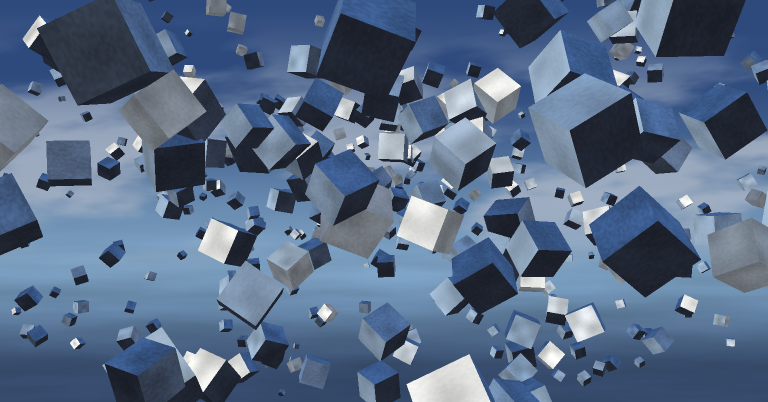
A WebGL 2 fragment shader for this background:

```glsl
#version 300 es
precision highp float;
uniform vec2 u_resolution;
out vec4 outColor;

const int CUBE_COUNT = 470;
const float FOCAL = 1.6;
const float HALF_MIN = 0.011;
const float HALF_MAX = 0.080;
const float SIZE_BIAS = 5.5;
const float GOLDEN_ANGLE = 2.39996;
const vec2 SWARM_CENTRE = vec2(0.0, 0.05);
const vec2 SWARM_RADIUS = vec2(1.12, 0.64);
const float HORIZON_Y = -0.16;
const vec3 SUN_DIR = vec3(-0.28, 0.40, -0.87);
const vec3 ZENITH = vec3(0.18, 0.29, 0.49);
const vec3 HORIZON = vec3(0.47, 0.61, 0.74);
const vec3 SEA_NEAR = vec3(0.21, 0.29, 0.42);
const vec3 CLOUD = vec3(0.64, 0.69, 0.76);
const vec3 FACE_DARK = vec3(0.115, 0.135, 0.18);
const vec3 FACE_SLATE = vec3(0.31, 0.38, 0.49);
const vec3 FACE_BLUE = vec3(0.22, 0.34, 0.53);
const vec3 FACE_PALE = vec3(0.58, 0.67, 0.76);
const vec3 FACE_WHITE = vec3(0.89, 0.89, 0.88);
const vec3 FACE_STONE = vec3(0.52, 0.54, 0.56);

vec3 hash3(vec2 p) {
    vec3 q = fract(p.xyx * vec3(0.1031, 0.1030, 0.0973));
    q += dot(q, q.yxz + 33.33);
    return fract((q.xxy + q.yzz) * q.zyx);
}

float noise(vec2 p) {
    vec2 i = floor(p), f = fract(p);
    f = f * f * (3.0 - 2.0 * f);
    float low = mix(hash3(i).x, hash3(i + vec2(1, 0)).x, f.x);
    float high = mix(hash3(i + vec2(0, 1)).x, hash3(i + vec2(1, 1)).x, f.x);
    return mix(low, high, f.y);
}

float fbm(vec2 p) {
    float sum = 0.0, amp = 0.5;
    for (int i = 0; i < 5; i++) {
        sum += amp * noise(p);
        p = mat2(1.6, 1.2, -1.2, 1.6) * p + 7.3;
        amp *= 0.5;
    }
    return sum;
}

vec3 skyColor(vec2 p) {
    vec3 col = mix(HORIZON, ZENITH, smoothstep(HORIZON_Y, 0.34, p.y));
    col = mix(col, SEA_NEAR, 1.0 - smoothstep(-0.46, HORIZON_Y, p.y));
    // Wispy cloud, stretched sideways, above the horizon
    float band = smoothstep(-0.22, 0.0, p.y) * (1.0 - smoothstep(0.12, 0.5, p.y));
    float wisps = fbm(vec2(p.x * 2.6 + p.y, p.y * 9.0 - p.x) + 40.0);
    col = mix(col, CLOUD, 0.9 * band * smoothstep(0.40, 0.68, wisps));
    // Faint streaks on the water
    float streaks = fbm(vec2(p.x * 2.5, p.y * 22.0) + 90.0) - 0.48;
    return col * (1.0 + 0.3 * streaks * (1.0 - smoothstep(-0.3, 0.1, p.y)));
}

// Uniformly random rotation from three random numbers
mat3 randomRotation(vec3 h) {
    vec2 a = 6.28319 * h.yz;
    vec4 q = vec4(sqrt(1.0 - h.x) * vec2(sin(a.x), cos(a.x)),
                  sqrt(h.x) * vec2(sin(a.y), cos(a.y)));
    vec3 d = q.xyz * q.xyz, w = q.xyz * q.w;
    float xy = q.x * q.y, yz = q.y * q.z, zx = q.z * q.x;
    return mat3(1.0 - 2.0 * (d.y + d.z), 2.0 * (xy + w.z), 2.0 * (zx - w.y),
                2.0 * (xy - w.z), 1.0 - 2.0 * (d.x + d.z), 2.0 * (yz + w.x),
                2.0 * (zx + w.y), 2.0 * (yz - w.x), 1.0 - 2.0 * (d.x + d.y));
}

vec3 faceColor(vec3 n, vec2 uv, vec3 tint, float seed) {
    vec3 col = mix(FACE_SLATE, FACE_PALE, smoothstep(-0.05, 0.9, 0.5 * tint.x - n.x));
    col = mix(col, FACE_BLUE, smoothstep(0.3, 0.55, n.y + 0.2 * tint.y));
    float under = 1.0 - smoothstep(-0.25, 0.02, n.y);
    col = mix(col, FACE_DARK, under * (1.0 - 0.75 * smoothstep(0.5, 0.75, -n.x)));
    col = mix(col, FACE_STONE, 0.75 * step(0.92, tint.z));
    float sun = dot(n, normalize(SUN_DIR));
    col = mix(col, FACE_PALE, 0.8 * smoothstep(0.80, 0.91, sun));
    col = mix(col, FACE_WHITE, smoothstep(0.90, 0.95, sun));
    // Soft reflection and fine grain, weaker on sunlit faces
    float soft = noise(uv * 1.1 + seed * 3.7) - 0.5;
    float grain = noise(uv * vec2(9.0, 14.0) + seed * 5.1) - 0.5;
    return col * (1.0 + 0.3 * soft + mix(0.18, 0.04, smoothstep(0.2, 0.6, col.r)) * grain);
}

void main() {
    vec2 p = (gl_FragCoord.xy - 0.5 * u_resolution) / u_resolution.y;
    vec3 colors[4];
    float depths[4];
    vec3 sky = skyColor(p);
    for (int k = 0; k < 4; k++) { colors[k] = sky; depths[k] = 1e6; }

    for (int i = 0; i < CUBE_COUNT; i++) {
        // Sizes follow the rank, so only a few cubes are large
        float id = float(i);
        vec3 h = hash3(vec2(id, 17.0));
        float size = pow((id + 0.5) / float(CUBE_COUNT), SIZE_BIAS);
        float halfSize = mix(HALF_MIN, HALF_MAX, size) * mix(0.5, 1.25, h.x);
        float angle = GOLDEN_ANGLE * id + h.y;
        float reach = pow(h.z, mix(0.85, 0.58, sqrt(size)));
        vec2 spot = SWARM_CENTRE + SWARM_RADIUS * reach * vec2(cos(angle), sin(angle));
        if (length(p - spot) > 2.2 * halfSize + 1.0 / u_resolution.y) continue;

        vec3 tint = hash3(vec2(id, 71.0));
        float edge = mix(0.6, 1.0, tint.x);
        mat3 turn = randomRotation(hash3(vec2(id, 43.0)));
        vec3 origin = -(vec3(spot, FOCAL) * edge / halfSize) * turn;
        // Four rays per pixel smooth the edges
        for (int k = 0; k < 4; k++) {
            vec2 shift = (vec2(k & 1, k >> 1) - 0.5) * 0.5 / u_resolution.y;
            vec3 ray = vec3(p + shift, FOCAL) * turn;
            vec3 inv = 1.0 / ray;
            vec3 enter = -inv * origin - abs(inv) * edge;
            vec3 leave = -inv * origin + abs(inv) * edge;
            float t = max(max(enter.x, enter.y), enter.z);
            if (t > min(min(leave.x, leave.y), leave.z) || t > depths[k]) continue;
            vec3 axis = step(enter.yzx, enter) * step(enter.zxy, enter);
            vec3 hit = (origin + t * ray) / edge;
            vec2 uv = axis.x > 0.5 ? hit.yz : axis.y > 0.5 ? hit.zx : hit.xy;
            depths[k] = t;
            colors[k] = faceColor(turn * (-sign(ray) * axis), uv, tint, id);
        }
    }
    outColor = vec4(0.25 * (colors[0] + colors[1] + colors[2] + colors[3]), 1.0);
}
```
